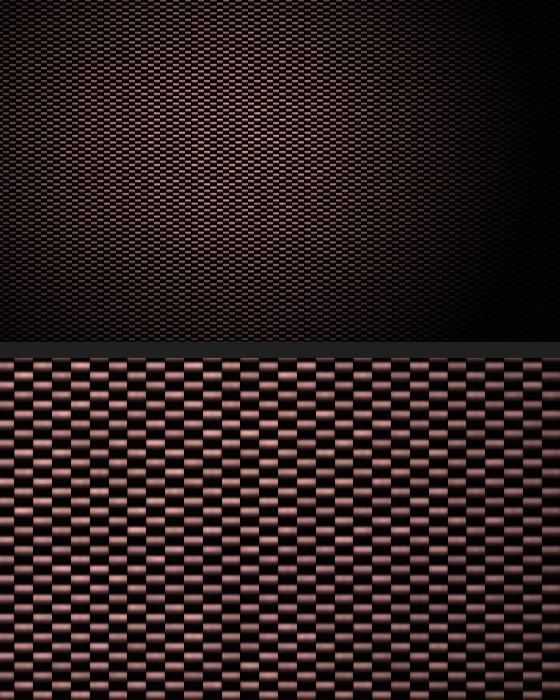
Top, the full canvas; bottom, a detail of the centre.
Write a Shadertoy shader that draws this texture.

```glsl
const vec2 REPEATS = vec2(44.6, 53.0);   // column pairs across, bars down
const vec3 GAP_COLOR = vec3(0.020, 0.006, 0.007);
const vec3 ROSE = vec3(0.72, 0.49, 0.54);
const vec3 COPPER = vec3(0.70, 0.53, 0.48);

float hash21(vec2 p) {
    vec3 q = fract(vec3(p.xyx) * 0.1031);
    q += dot(q, q.yzx + 33.33);
    return fract((q.x + q.y) * q.z);
}

float valueNoise(vec2 p) {
    vec2 cell = floor(p);
    vec2 f = fract(p);
    f = f * f * (3.0 - 2.0 * f);
    float low = mix(hash21(cell), hash21(cell + vec2(1, 0)), f.x);
    float high = mix(hash21(cell + vec2(0, 1)), hash21(cell + vec2(1, 1)), f.x);
    return mix(low, high, f.y);
}

// Soft coverage of a band of given half width around zero
float band(float x, float halfWidth, float blur) {
    return 1.0 - smoothstep(halfWidth - blur, halfWidth + blur, abs(x));
}

// Rounded bar with a bright ridge and a dim underside; t runs downward
float barProfile(float t, float height, float blur) {
    float rise = smoothstep(-blur, 0.18 + blur, t);
    float underside = 0.62 * (1.0 - smoothstep(0.3, height, t));
    float ridge = 0.5 * band(t - 0.24, 0.13, 0.11);
    return rise * (underside + ridge);
}

// Pool of light whose reach differs on the left, right, top and bottom
float spotlight(vec2 uv, vec2 center, vec2 reachLow, vec2 reachHigh) {
    vec2 offset = uv - center;
    vec2 d = offset / mix(reachLow, reachHigh, step(0.0, offset));
    return mix(1.0, 0.03, smoothstep(0.05, 1.0, length(d)));
}

// Tint and brightness differ from bar to bar, with fine grain along each
vec3 barColor(vec2 id, vec2 local) {
    float patchTint = valueNoise(id * vec2(0.08, 0.35));
    float tint = mix(patchTint, hash21(id + 17.0), 0.35);
    float wear = mix(0.88, 1.08, hash21(id + 51.0));
    float grain = mix(0.9, 1.08, valueNoise(local * vec2(4.0, 3.0) + id * 9.0));
    return mix(ROSE, COPPER, tint) * wear * grain;
}

void mainImage(out vec4 fragColor, in vec2 fragCoord) {
    vec2 uv = fragCoord / iResolution.xy;
    vec2 grid = vec2(2.0 * REPEATS.x, REPEATS.y);
    vec2 pixel = grid / iResolution.xy;

    // Alternate columns are shifted by half a bar
    vec2 p = vec2(uv.x, 1.0 - uv.y) * grid + vec2(0.5, 0.25);
    float column = floor(p.x);
    p.y += 0.5 * mod(column, 2.0);
    vec2 id = vec2(column, floor(p.y));
    vec2 local = fract(p);

    // Bar shape with softly rounded ends
    float side = local.x - 0.5;
    float t = local.y - 0.04;
    float ends = band(side, 0.5, 0.5 * pixel.x);
    float roundness = 1.0 - 3.0 * side * side * side * side;
    float shade = barProfile(t, 0.7, 0.3 * pixel.y) * ends * roundness;

    // Lighting
    float light = spotlight(uv, vec2(0.42, 0.6), vec2(0.76, 0.95), vec2(0.57, 0.85));
    vec3 color = GAP_COLOR * mix(0.4, 1.0, light);
    color += barColor(id, local) * shade * light;
    fragColor = vec4(color, 1.0);
}
```
